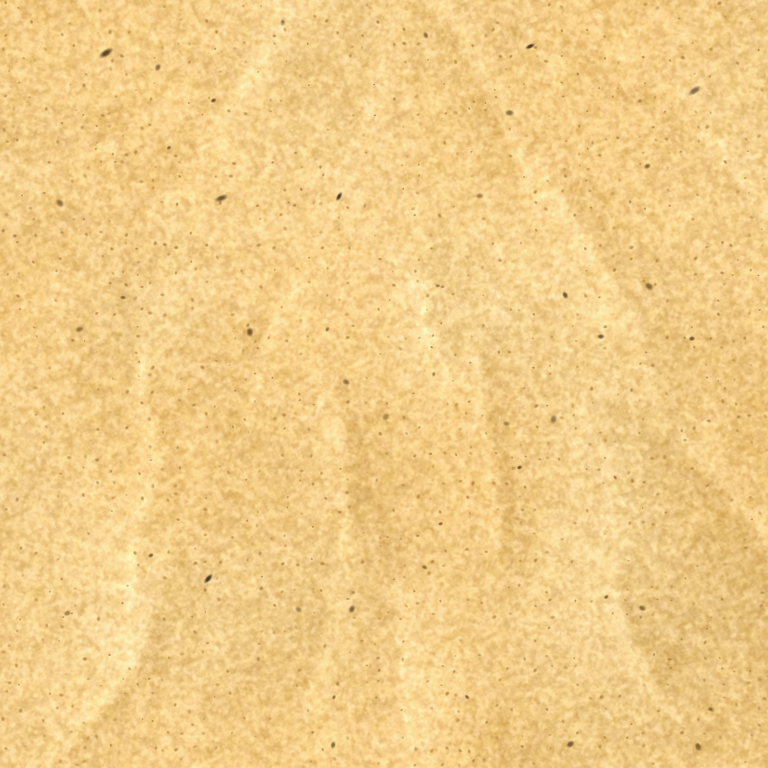
Write a WebGL 1 fragment shader that draws this texture.

```glsl
precision highp float;
// Crumpled kraft paper: soft folds fan out from a point above the sheet,
// each with a shaded flank and a pale worn ridge. Layered value noise gives
// the pulp grain, and jittered cells scatter the brown and black flecks.

uniform vec2 u_resolution;

float hash(vec2 p) {
  vec3 q = fract(p.xyx * 0.1031);
  q += dot(q, q.yzx + 33.33);
  return fract((q.x + q.y) * q.z);
}

vec2 hash2(vec2 p) {
  return vec2(hash(p), hash(p + 57.3));
}

float noise(vec2 p) {
  vec2 cell = floor(p);
  vec2 f = fract(p);
  f = f * f * (3.0 - 2.0 * f);
  float low = mix(hash(cell), hash(cell + vec2(1.0, 0.0)), f.x);
  float high = mix(hash(cell + vec2(0.0, 1.0)), hash(cell + 1.0), f.x);
  return mix(low, high, f.y);
}

vec2 rotate(vec2 p, float angle) {
  float c = cos(angle);
  float s = sin(angle);
  return vec2(c * p.x - s * p.y, s * p.x + c * p.y);
}

// Brightness offset from all folds, one per cell of a jittered 4 x 4 grid.
float folds(vec2 uv, vec2 apex) {
  vec2 warped = uv + 0.035 * (vec2(noise(uv * 7.0), noise(uv * 7.0 + 31.0)) - 0.5);
  float wear = 0.4 + 1.1 * noise(uv * 28.0);
  float shade = 0.0;
  for (int i = 0; i < 16; i++) {
    float k = float(i);
    vec2 cell = vec2(mod(k, 4.0), floor(k / 4.0));
    vec2 center = (cell + 0.1 + 0.8 * hash2(cell + 11.0)) / 4.0;
    vec2 traits = hash2(cell + 83.0);
    vec2 dir = rotate(normalize(center - apex), 0.7 * (hash(cell + 41.0) - 0.5));
    vec2 q = warped - center;
    float along = dot(q, dir);
    float across = dot(q, vec2(-dir.y, dir.x)) + (traits.x - 0.5) * 2.0 * along * along;
    across *= traits.y < 0.5 ? -1.0 : 1.0;

    float reach = mix(0.13, 0.27, traits.x);
    float fade = 1.0 - smoothstep(0.2 * reach, reach, abs(along));
    float width = mix(0.022, 0.055, hash(cell + 7.0));
    float flank = smoothstep(-0.008, 0.012, across) * exp(-max(across, 0.0) / width);
    float crest = (across + 0.009) / 0.011;
    float ridge = exp(-crest * crest) * wear;
    float glow = exp(-pow((across + 0.025) / 0.03, 2.0));
    shade += fade * (0.035 * ridge + 0.014 * glow - mix(0.035, 0.095, traits.y) * flank);
  }
  return shade;
}

// Scattered specks, at most one per cell; stretch lengthens them into fibres.
float flecks(vec2 uv, float scale, float chance, float radius, float stretch) {
  vec2 cell = floor(uv * scale);
  float seed = hash(cell + scale);
  vec2 spot = (cell + 0.2 + 0.6 * hash2(cell + 19.0 + scale)) / scale;
  vec2 q = rotate(uv - spot, 6.2832 * hash(cell + 5.0));
  q.y /= stretch;
  float size = radius * mix(0.6, 1.2, hash(cell + 29.0));
  float mask = 1.0 - smoothstep(0.3 * size, 1.5 * size, length(q));
  return mask * step(seed, chance) * mix(0.5, 1.0, hash(cell + 71.0));
}

void main() {
  vec2 uv = gl_FragCoord.xy / min(u_resolution.x, u_resolution.y);
  vec2 apex = vec2(0.55, 1.2);

  // Large, soft relief: folds, cloudy patches and streaks along the fan.
  vec2 ray = uv - apex;
  float streaks = noise(vec2(atan(ray.x, -ray.y) * 11.0 + 20.0, length(ray) * 3.5));
  float tone = 0.006 + folds(uv, apex);
  tone += 0.045 * (noise(uv * 4.0 + 9.0) - 0.5);
  tone += 0.045 * (streaks - 0.5);
  tone += 0.025 * (noise(uv * 24.0) - 0.5);

  // Pulp grain, each layer turned so that no lattice shows.
  tone += 0.080 * (noise(rotate(uv, 0.6) * 105.0 + 40.0) - 0.5);
  tone += 0.115 * (noise(rotate(uv, 1.1) * 190.0 + 240.0) - 0.5);
  tone += 0.075 * (noise(rotate(uv, 0.3) * 330.0 + 400.0) - 0.5);

  vec3 paper = vec3(0.95, 0.80, 0.53) + tone * vec3(0.85, 1.0, 1.2);
  float warmth = noise(uv * 5.0 + 63.0) - 0.5;
  float tint = noise(uv * 90.0 + 17.0) - 0.5;
  paper += warmth * vec3(0.015, -0.01, -0.035) + tint * vec3(0.0, 0.0, 0.04);
  paper.r = min(paper.r, 0.985);

  // Pale fibres, fine brown specks, then the sparse dark ones.
  paper = mix(paper, vec3(0.99, 0.90, 0.70), 0.6 * flecks(uv, 19.0, 0.07, 0.0025, 2.2));
  paper = mix(paper, vec3(0.66, 0.48, 0.22), 0.75 * flecks(uv, 58.0, 0.28, 0.0019, 1.3));
  paper = mix(paper, vec3(0.40, 0.28, 0.12), 0.9 * flecks(uv, 17.0, 0.16, 0.0031, 1.4));
  paper = mix(paper, vec3(0.17, 0.12, 0.06), flecks(uv, 5.0, 0.25, 0.0034, 2.3));

  gl_FragColor = vec4(paper, 1.0);
}
```
